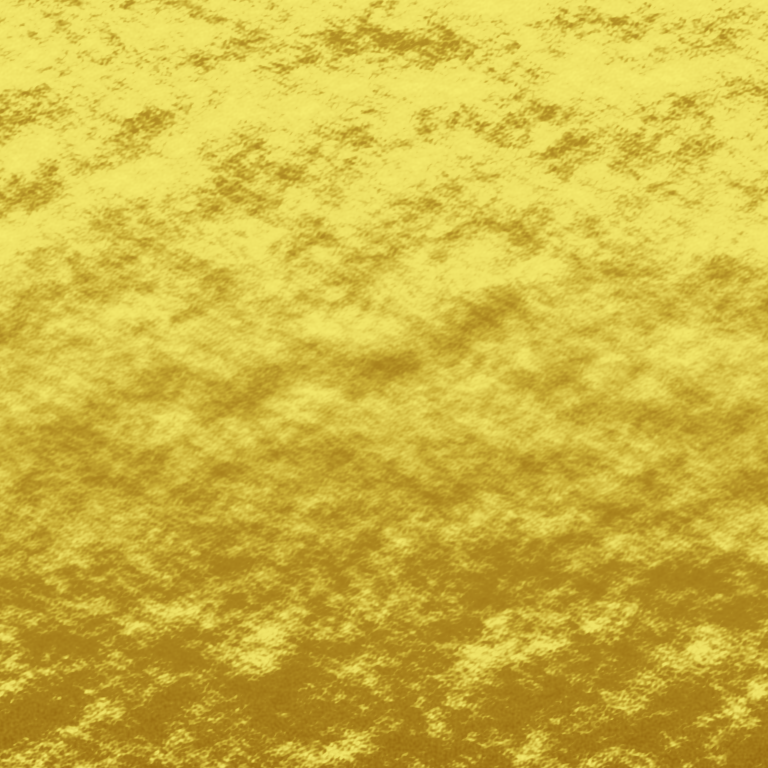
This texture is drawn by a three.js fragment shader. Its source:

```glsl
// Crumpled gold foil lit from above: a bright sheen at the top falls to deep gold.
// Embossed gradient noise bends the sheen; a soft clamp flattens both ends, so
// dark creases stand out in the light and bright flakes in the shade.

varying vec2 vUv;

const vec3 DEEP_GOLD = vec3(0.60, 0.43, 0.065);
const vec3 MID_GOLD = vec3(0.79, 0.685, 0.21);
const vec3 PALE_GOLD = vec3(0.96, 0.92, 0.43);

const int OCTAVES = 6;
const float LACUNARITY = 1.88;
const vec2 CREASE_SCALE = vec2(7.6, 10.4);  // cells across and up
const vec2 LIGHT_STEP = vec2(0.08, -0.50);  // emboss offset in cells
const float TILT = 0.45;                    // crossing angle of the creases
const float RELIEF = 1.9;
const float SHEEN_SLOPE = 2.4;
const float SHEEN_CENTRE = 0.455;
const float SHEEN_WIDTH = 1.2;              // softness of the clamp
const float WRINKLE = 0.035;                // relief left on the flat ends
const float GRAIN_CELLS = 230.0;
const float GRAIN = 0.08;

vec2 hash2(vec2 cell) {
  vec3 h = fract(cell.xyx * vec3(0.1031, 0.1030, 0.0973));
  h += dot(h, h.yzx + 33.33);
  return fract((h.xx + h.yz) * h.zy);
}

float cornerRamp(vec2 cell, vec2 corner, vec2 f) {
  return dot(hash2(cell + corner) * 2.0 - 1.0, f - corner);
}

float gradientNoise(vec2 p) {
  vec2 cell = floor(p);
  vec2 f = fract(p);
  vec2 u = f * f * f * (f * (f * 6.0 - 15.0) + 10.0);
  float low = mix(cornerRamp(cell, vec2(0.0), f),
                  cornerRamp(cell, vec2(1.0, 0.0), f), u.x);
  float high = mix(cornerRamp(cell, vec2(0.0, 1.0), f),
                   cornerRamp(cell, vec2(1.0), f), u.x);
  return mix(low, high, u.y);
}

vec2 rotate(vec2 p, float angle) {
  float c = cos(angle);
  float s = sin(angle);
  return vec2(c * p.x - s * p.y, s * p.x + c * p.y);
}

// Sum of embossed octaves, tilted left and right in turn
float foilRelief(vec2 p, float roughness) {
  float sum = 0.0;
  float weight = 1.0;
  float scale = 1.0;
  float tilt = 0.2 * TILT;
  for (int i = 0; i < OCTAVES; i++) {
    vec2 q = rotate(p, tilt) * CREASE_SCALE * scale + 17.3 * float(i) + 40.0;
    sum += weight * (gradientNoise(q) - gradientNoise(q + LIGHT_STEP));
    weight *= roughness;
    scale *= LACUNARITY;
    tilt = tilt > 0.0 ? -TILT : TILT;
  }
  return sum * RELIEF;
}

vec3 goldRamp(float tone) {
  vec3 shade = mix(DEEP_GOLD, MID_GOLD, clamp(tone * 2.0, 0.0, 1.0));
  return mix(shade, PALE_GOLD, clamp(tone * 2.0 - 1.0, 0.0, 1.0));
}

void main() {
  float y = vUv.y;
  float edge = smoothstep(0.05, 0.9, abs(2.0 * y - 0.95));
  float relief = foilRelief(vUv, mix(0.87, 0.92, edge));

  // Sheen height bent by the relief, flattened at both ends
  float sheen = SHEEN_SLOPE * (y - SHEEN_CENTRE) + relief * mix(0.42, 1.0, edge);
  float darkest = 0.08 + 0.28 * sqrt(y);
  float brightest = mix(0.82, 0.925, y);
  float tone = mix(darkest, brightest, smoothstep(-SHEEN_WIDTH, SHEEN_WIDTH, sheen));
  tone += WRINKLE * relief;

  // Fine metallic grain, strongest along the lower edge
  float grain = gradientNoise(vUv * GRAIN_CELLS + 9.0);
  tone += GRAIN * grain * mix(0.5, 2.0, 1.0 - smoothstep(0.0, 0.2, y));

  gl_FragColor = vec4(goldRamp(tone), 1.0);
}
```
